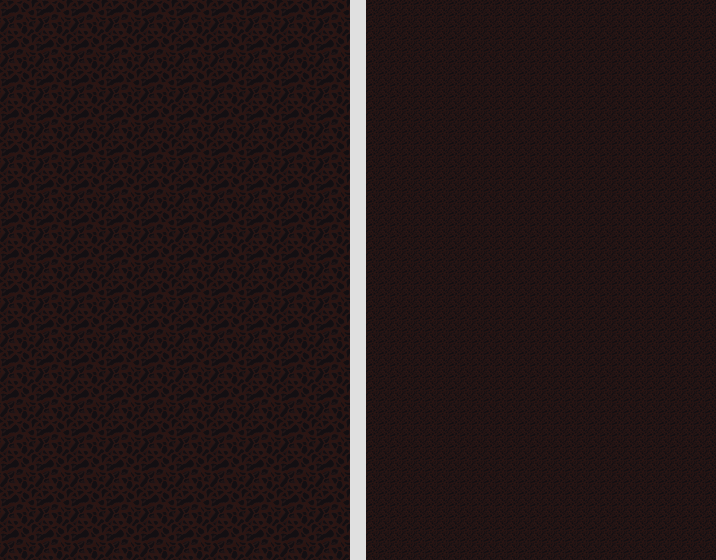
Left: one tile. Right: repeated 3 by 3.
A Shadertoy shader for this pattern:

```glsl
// Dark leopard-like blobs in a red-brown web, repeated 10 times across and 16 down.

const vec2 CELLS = vec2(5.0); // cells per repeat

// Two random values per lattice point, wrapped to one repeat
vec2 hash2(vec2 cell, uint seed) {
    uvec2 q = uvec2(mod(cell + 0.5, CELLS));
    uint h = q.x * 1597334677u ^ (q.y + 17u) * 3812015801u ^ seed * 2654435769u;
    h = (h ^ (h >> 15u)) * 2246822519u;
    h ^= h >> 13u;
    uint k = h * 3266489917u;
    k ^= k >> 16u;
    return vec2(h & 65535u, k & 65535u) / 65535.0;
}

float corner(vec2 cell, vec2 offset, uint seed) {
    float a = 6.28319 * hash2(cell, seed).x;
    return dot(vec2(cos(a), sin(a)), offset);
}

float gradientNoise(vec2 p, uint seed) {
    vec2 i = floor(p), f = p - i;
    vec2 u = f * f * f * (f * (f * 6.0 - 15.0) + 10.0);
    vec2 e = vec2(1.0, 0.0);
    float low = mix(corner(i, f, seed), corner(i + e, f - e, seed), u.x);
    float high = mix(corner(i + e.yx, f - e.yx, seed), corner(i + 1.0, f - 1.0, seed), u.x);
    return mix(low, high, u.y);
}

vec2 site(vec2 cell) {
    return 0.04 + 0.92 * hash2(cell, 3u);
}

float smoothMin(float a, float b, float k) {
    float h = max(k - abs(a - b), 0.0) / k;
    return min(a, b) - 0.25 * h * h * k;
}

// Rounded distance to the blob border; some neighbouring cells merge into one blob
float borderDistance(vec2 p, out vec2 cell, out vec2 toSite) {
    vec2 base = floor(p), f = p - base;
    float nearest = 9.0;
    for (int y = -1; y <= 1; y++)
    for (int x = -1; x <= 1; x++) {
        vec2 g = vec2(x, y);
        vec2 r = g + site(base + g) - f;
        if (dot(r, r) < nearest) {
            nearest = dot(r, r);
            toSite = r;
            cell = base + g;
        }
    }
    float border = 1.0;
    float bond = hash2(cell, 9u).x;
    for (int y = -2; y <= 2; y++)
    for (int x = -2; x <= 2; x++) {
        vec2 other = cell + vec2(x, y);
        vec2 r = other + site(other) - p;
        vec2 across = r - toSite;
        bool merged = bond + hash2(other, 9u).x > 1.45;
        if (dot(across, across) > 0.0001 && !merged)
            border = smoothMin(border, dot(0.5 * (r + toSite), normalize(across)), 0.14);
    }
    return border;
}

void mainImage(out vec4 fragColor, in vec2 fragCoord) {
    vec2 p = fragCoord / iResolution.xy * vec2(10.0, 16.0) * CELLS;
    float soft = max(0.07, 30.0 / iResolution.x);

    // Bend the web so the blobs are uneven
    vec2 bent = p + 0.45 * vec2(gradientNoise(p, 11u), gradientNoise(p, 23u));
    vec2 cell, toSite;
    float border = borderDistance(bent, cell, toSite);
    float halfWidth = 0.15 + 0.14 * gradientNoise(p, 37u);
    float blob = smoothstep(-soft, soft, border - halfWidth);

    // Short slanted fleck inside some blobs
    vec2 pick = hash2(cell, 51u);
    vec2 along = vec2(cos(3.14159 * pick.y), sin(3.14159 * pick.y));
    float t = clamp(dot(toSite, along), -0.16, 0.16);
    float fleck = 1.0 - smoothstep(-soft, soft, length(toSite - along * t) - 0.09);
    fleck *= step(0.65, pick.x);

    // Greyer rim where blob meets web
    vec3 web = vec3(0.172, 0.082, 0.072) + 0.012 * gradientNoise(p, 71u);
    vec3 dark = mix(vec3(0.075, 0.058, 0.07), vec3(0.14, 0.09, 0.09), fleck);
    vec3 rim = 4.0 * blob * (1.0 - blob) * vec3(0.014, 0.016, 0.016);
    fragColor = vec4(mix(web, dark, blob) + rim, 1.0);
}
```
